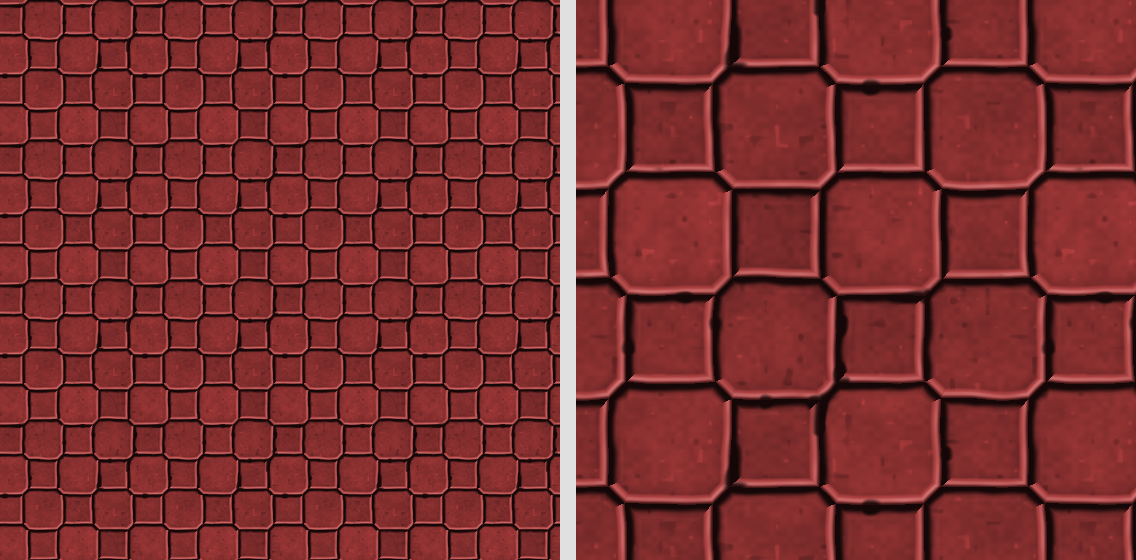
Left, the full canvas; right, a detail of the centre.
Give the GLSL for this texture, as a three.js fragment shader.

```glsl
// Red paving of octagons with small squares between them, on a 16 x 16 checkerboard.
// Each tile gives an inner edge distance and an edge normal; these shade a dark
// groove on the upper left and a bright bevel on the lower right. Wear wraps every 4 cells.
varying vec2 vUv;

const float CELLS = 16.0;        // checkerboard cells across and down
const float PERIOD = 4.0;        // cells after which the wear repeats
const float OCTAGON_HALF = 0.58; // half widths, in cells
const float SQUARE_HALF = 0.42;
const vec2 ORIGIN = vec2(0.23, 0.44);
const vec2 LIGHT = vec2(0.52, -0.85);

const vec3 FACE = vec3(0.535, 0.185, 0.185);
const vec3 GROOVE = vec3(0.07, 0.025, 0.025);
const vec3 BEVEL = vec3(0.69, 0.26, 0.26);
const vec3 GLINT = vec3(0.83, 0.47, 0.47);

float hash(vec2 p) {
  return fract(sin(dot(p, vec2(127.1, 311.7))) * 43758.55);
}

// Value noise that wraps after a whole number of lattice steps
float noise(vec2 p, float period) {
  vec2 i = floor(p);
  vec2 f = fract(p);
  f = f * f * (3.0 - 2.0 * f);
  vec2 a = mod(i, period);
  vec2 b = mod(i + 1.0, period);
  return mix(mix(hash(a), hash(vec2(b.x, a.y)), f.x),
             mix(hash(vec2(a.x, b.y)), hash(b), f.x), f.y);
}

// Noise with a given number of lattice steps per cell
float wear(vec2 p, float steps) {
  return noise(p * steps, PERIOD * steps);
}

// Finds the tile at p: its cell, the local position, and 1.0 for a square
void findTile(vec2 p, out vec2 cell, out vec2 local, out float isSquare) {
  cell = floor(p);
  local = fract(p) - 0.5;
  isSquare = mod(cell.x + cell.y, 2.0);
  vec2 a = abs(local);
  if (isSquare > 0.5 && max(a.x, a.y) > SQUARE_HALF) {
    vec2 toward = a.x > a.y ? vec2(sign(local.x), 0.0) : vec2(0.0, sign(local.y));
    cell += toward;
    local -= toward;
    isSquare = 0.0;
  }
}

// Inner distance to the tile edge (x) and the outward edge normal (yz)
vec3 tileEdge(vec2 q, float isSquare) {
  vec2 a = abs(q);
  vec2 s = vec2(q.x < 0.0 ? -1.0 : 1.0, q.y < 0.0 ? -1.0 : 1.0);
  vec2 side = mix(OCTAGON_HALF, SQUARE_HALF, isSquare) - a;
  vec3 edge = side.x < side.y ? vec3(side.x, s.x, 0.0) : vec3(side.y, 0.0, s.y);
  float cut = (1.0 - a.x - a.y) * 0.7071;
  if (isSquare < 0.5 && cut < edge.x) edge = vec3(cut, s * 0.7071);
  return edge;
}

// Soft band between two distances
float band(float d, float inner, float outer, float soft) {
  return smoothstep(inner - soft, inner + soft, d)
       * (1.0 - smoothstep(outer - soft, outer + soft, d));
}

// Clay face with tone per tile, stains, grain, pits and pale specks
vec3 clay(vec2 p, vec2 cell, float isSquare) {
  float tone = 0.95 + 0.11 * hash(mod(cell, PERIOD) + 7.3) - 0.05 * isSquare;
  tone += 0.13 * (wear(p, 2.0) - 0.5) + 0.09 * (wear(p, 5.0) - 0.5);
  tone += 0.13 * (wear(p, 17.0) - 0.5);
  tone -= 0.20 * smoothstep(0.84, 0.97, wear(p + 1.7, 9.0));
  tone += 0.20 * smoothstep(0.88, 0.99, wear(p + 2.3, 11.0));
  return FACE * tone;
}

void main() {
  vec2 p = vUv * CELLS - ORIGIN + 0.5;

  // Slightly uneven hand-laid edges
  vec2 wobble = vec2(wear(p, 3.0), wear(p + 2.0, 3.0)) - 0.5;
  vec2 cell, local;
  float isSquare;
  findTile(p + wobble * 0.035, cell, local, isSquare);
  vec3 edge = tileEdge(local, isSquare);
  float d = edge.x;
  float light = dot(edge.yz, LIGHT);
  float lit = smoothstep(-0.15, 0.15, light);
  float rough = wear(p + 0.6, 6.0);
  float chip = smoothstep(0.80, 0.95, wear(p + 3.1, 4.0));

  vec3 color = clay(p, cell, isSquare);

  // Faint rim behind the shaded edge, and the soft shade around every tile
  color = mix(color, BEVEL, 0.40 * rough * (1.0 - lit) * band(d, 0.11, 0.14, 0.02));
  color *= 1.0 - 0.12 * (1.0 - smoothstep(0.05, 0.20, d));

  // Bright bevel on the lower right, with a worn glint along its crest
  float bevel = lit * band(d, 0.012, 0.085, 0.018);
  color = mix(color, BEVEL, bevel * (0.80 + 0.20 * rough));
  float glint = lit * band(d, 0.022, 0.058, 0.014);
  color = mix(color, GLINT, glint * (0.25 + 0.55 * light) * (0.55 + 0.65 * rough));

  // Dark groove, wide on the upper left and a thin line on the lit side
  float width = mix(0.062 + 0.025 * (rough - 0.5), 0.008, lit) + 0.035 * chip;
  float groove = 1.0 - smoothstep(width - 0.03, width + 0.035, d);
  color = mix(color, GROOVE, groove * mix(0.97, 0.85, lit));

  gl_FragColor = vec4(color, 1.0);
}
```
